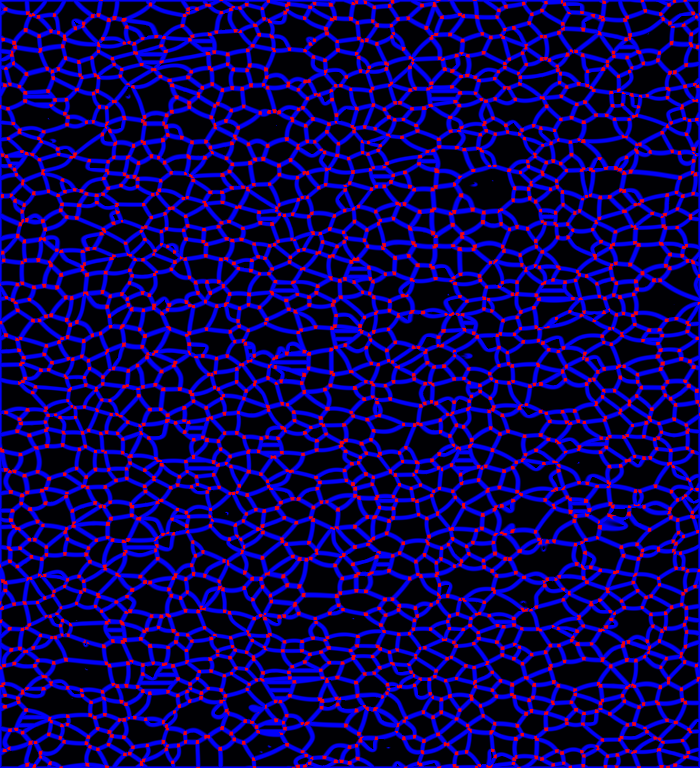
This pattern is drawn by a WebGL 1 fragment shader. Its source:

```glsl
precision highp float;
// A foam of dark cells parted by blue walls, with a red dot at each junction.
// Each cell is a weighted ellipse around a jittered grid seed; the three closest
// ones give the wall distance and, by a linear solve, the nearest junction.
uniform vec2 u_resolution;

vec2 hash2(vec2 p) {
  p = vec2(dot(p, vec2(127.1, 311.7)), dot(p, vec2(269.5, 183.3)));
  return fract(sin(p) * 43758.55);
}

float slopeAt(vec2 corner, vec2 offset) {
  return dot(hash2(corner) * 2.0 - 1.0, offset);
}

float gradientNoise(vec2 p) {
  vec2 i = floor(p), f = fract(p);
  vec2 u = f * f * f * (f * (f * 6.0 - 15.0) + 10.0);
  vec2 x = vec2(1.0, 0.0), y = vec2(0.0, 1.0);
  return mix(mix(slopeAt(i, f), slopeAt(i + x, f - x), u.x),
             mix(slopeAt(i + y, f - y), slopeAt(i + 1.0, f - 1.0), u.x), u.y);
}

// Distance to one cell's ellipse, its gradient, and a random id.
vec4 cellField(vec2 g, vec2 cell) {
  vec2 size = hash2(cell + 37.0);
  float big = pow(size.x, 9.0);
  float flatness = mix(0.92, 1.14, size.y) + 0.2 * big;
  vec2 stretch = vec2(1.0 / flatness, flatness);
  vec2 q = (g - cell - 0.5 - 0.92 * (hash2(cell) - 0.5)) * stretch;
  float len = max(length(q), 1e-4);
  return vec4(len - 0.2 * size.x - 0.65 * big, stretch * q / len, hash2(cell + 71.0).x);
}

// Distance to the wall between two cells, in canvas heights.
float wallDistance(float gap, vec2 slope) {
  return gap / max(length(slope), 8.0);
}

void main() {
  vec2 p = gl_FragCoord.xy / u_resolution.y;
  float unit = 1.0 / 512.0;

  // Slow warp that crowds and spreads the cells, in a wide grid.
  vec2 warp = vec2(gradientNoise(p * 7.0), gradientNoise(p * 7.0 + 19.0));
  vec2 grid = vec2(37.0, 44.0);
  vec2 g = (p + 0.018 * warp) * grid;

  // Keep the three closest cells in order.
  vec4 a = vec4(9.0), b = vec4(9.0), c = vec4(9.0);
  for (int j = -2; j <= 2; j++) {
    for (int i = -3; i <= 3; i++) {
      vec4 s = cellField(g, floor(g) + vec2(float(i), float(j)));
      if (s.x < a.x) { c = b; b = a; a = s; }
      else if (s.x < b.x) { c = b; b = s; }
      else if (s.x < c.x) { c = s; }
    }
  }

  // Walls towards the second and third cell.
  float gapB = b.x - a.x, gapC = c.x - a.x;
  vec2 slopeB = (b.yz - a.yz) * grid, slopeC = (c.yz - a.yz) * grid;
  float edge = min(wallDistance(gapB, slopeB), wallDistance(gapC, slopeC));

  // A few cells are filled with level stripes.
  if (a.w > 0.975) {
    edge = min(edge, abs(fract(p.y * 95.0 + a.w * 400.0) - 0.5) / 95.0);
  }

  // Thin frame along the canvas border.
  vec2 rim = min(p, u_resolution / u_resolution.y - p);
  edge = min(edge, min(rim.x, rim.y) + 0.3 * unit);

  // Offset to the junction where both gaps close.
  float det = slopeB.x * slopeC.y - slopeB.y * slopeC.x;
  vec2 toJunction = vec2(gapC * slopeB.y - gapB * slopeC.y,
                         gapB * slopeC.x - gapC * slopeB.x) / (det + 1e-3);
  float square = max(abs(toJunction.x), abs(toJunction.y));
  float dotSize = 1.0 + 0.3 * gradientNoise(p * 60.0);

  float wall = 1.0 - smoothstep(0.7, 2.15, edge / unit);
  float junction = 1.0 - smoothstep(0.75, 1.6, square / (unit * dotSize));

  vec3 color = mix(vec3(0.0, 0.0, 0.015), vec3(0.005, 0.0, 0.99), wall);
  color = mix(color, vec3(0.96, 0.0, 0.03), junction);
  gl_FragColor = vec4(color, 1.0);
}
```
